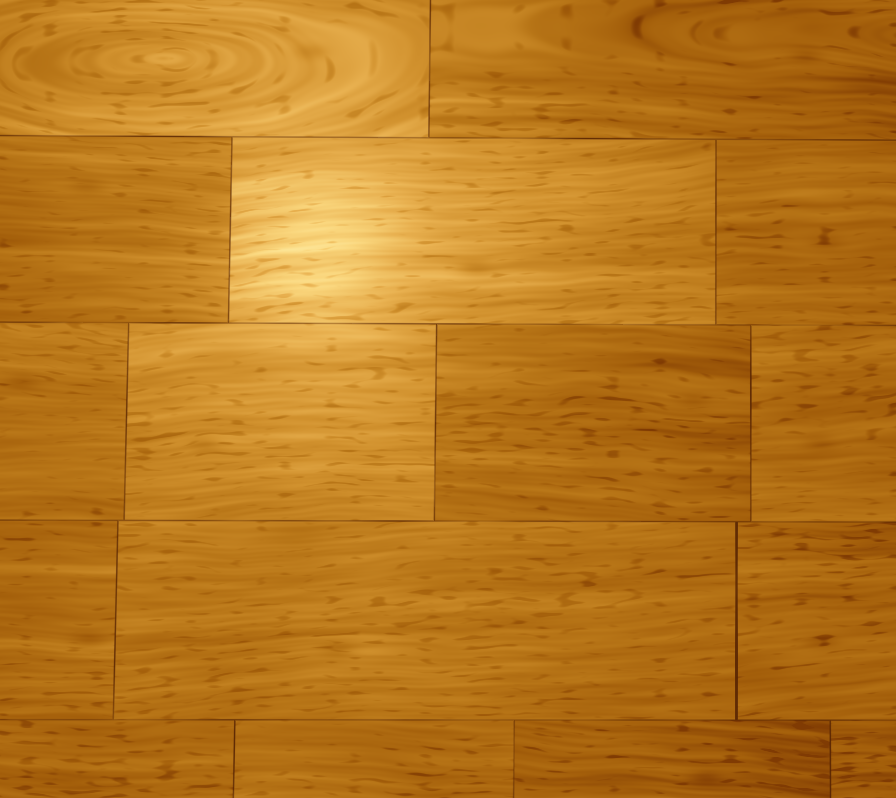
Give the GLSL for this texture, as a Shadertoy shader.

```glsl
// A lamp-lit floor of staggered honey-coloured wood planks in five rows.
// Each plank gets its own warped gradient-noise grain, pores and knot;
// the summed tone, including the lamp glow, is looked up in a colour ramp.

const vec3 RAMP[7] = vec3[7](
    vec3(0.50, 0.23, 0.01), vec3(0.64, 0.37, 0.04), vec3(0.72, 0.46, 0.09),
    vec3(0.82, 0.57, 0.18), vec3(0.91, 0.69, 0.31), vec3(0.98, 0.84, 0.49),
    vec3(1.00, 0.95, 0.68));
const vec3 SEAM_COLOR = vec3(0.34, 0.14, 0.01);

// Row seams measured from the top, end joints per row, tone per plank
const vec4 SEAMS = vec4(0.1716, 0.405, 0.6525, 0.902);
const vec3 JOINTS[5] = vec3[5](
    vec3(0.480, 2.0, 3.0), vec3(0.257, 0.799, 3.0), vec3(0.141, 0.486, 0.838),
    vec3(0.129, 0.822, 3.0), vec3(0.260, 0.573, 0.927));
const vec4 TONES[5] = vec4[5](
    vec4(0.3, -0.3, 0.0, 0.0), vec4(-0.6, 0.2, -0.1, 0.0),
    vec4(-0.4, 0.1, -0.7, 0.2), vec4(-0.1, 0.1, 0.1, 0.0),
    vec4(-0.1, 0.1, -0.4, -0.4));

vec2 hash2(vec2 p) {
    vec3 q = fract(p.xyx * vec3(0.1031, 0.1030, 0.0973));
    q += dot(q, q.yzx + 33.33);
    return fract((q.xx + q.yz) * q.zy);
}

float corner(vec2 cell, vec2 offset) {
    float angle = 6.2832 * hash2(cell).x;
    return dot(vec2(cos(angle), sin(angle)), offset);
}

float gradientNoise(vec2 p) {
    vec2 i = floor(p), f = p - i, e = vec2(1.0, 0.0);
    vec2 u = f * f * f * (f * (f * 6.0 - 15.0) + 10.0);
    return mix(mix(corner(i, f), corner(i + e, f - e), u.x),
               mix(corner(i + e.yx, f - e.yx), corner(i + 1.0, f - 1.0), u.x), u.y);
}

float glow(vec2 d, float spread) { return exp(-dot(d, d) / spread); }

float line(float dist, float halfWidth, float pixel) {
    return 1.0 - smoothstep(halfWidth - pixel, halfWidth + pixel, dist);
}

vec3 ramp(float tone) {
    float t = clamp(tone, 0.0, 5.999);
    int i = int(t);
    return mix(RAMP[i], RAMP[i + 1], t - float(i));
}

// Position across the growth rings of an elongated oval figure
float ovalFigure(vec2 p, vec2 center, float squash) {
    return length((p - center) * vec2(squash, 1.0));
}

// Broad bands, streaks and fibres; "across" runs over the growth rings
float grain(float along, float across, vec2 seed, float strength) {
    float bands = gradientNoise(vec2(along * 1.1, across * 38.0) + seed);
    float streaks = gradientNoise(vec2(along * 2.6, across * 95.0) + seed.yx);
    float fibres = gradientNoise(vec2(along * 11.0, across * 190.0) + seed);
    return strength * (0.95 * bands + 0.75 * streaks) + 0.5 * fibres;
}

// Short dark dashes that gather in patches
float pores(vec2 p, float across, vec2 seed) {
    float patches = gradientNoise(p * vec2(3.0, 9.0) + seed);
    float dashes = gradientNoise(vec2(p.x * 34.0, across * 165.0) + seed.yx);
    return smoothstep(0.20, 0.52, dashes + 0.28 * patches);
}

void mainImage(out vec4 fragColor, in vec2 fragCoord) {
    vec2 uv = fragCoord / iResolution.xy;
    float aspect = iResolution.x / iResolution.y;
    float pixel = 0.75 / iResolution.y;
    vec2 p = vec2(uv.x * aspect, uv.y);

    // Row, with a slight perspective tilt of the seams
    float down = 1.0 - uv.y;
    down -= 0.007 * (uv.x - 0.3) * (1.0 - down);
    int row = 0;
    float seamDist = 1.0;
    for (int i = 0; i < 4; i++) {
        row += int(down > SEAMS[i]);
        seamDist = min(seamDist, abs(down - SEAMS[i]));
    }

    // Plank within the row, its end joints leaning like a fan
    float rowMiddle = 0.04 + 0.2465 * float(row);
    float x = uv.x + 0.025 * (1.0 - 1.2 * uv.x) * (down - rowMiddle);
    int plank = 0;
    float left = 0.0, right = 1.0, jointDist = 1.0;
    for (int i = 0; i < 3; i++) {
        float joint = JOINTS[row][i];
        if (x > joint) { plank++; left = joint; }
        else right = min(right, joint);
        jointDist = min(jointDist, abs(x - joint) * aspect);
    }
    vec2 id = vec2(float(plank), float(row));
    vec2 rnd = hash2(id * 7.0 + 3.0);
    vec2 seed = floor(rnd * 90.0) + 0.37;

    // Grain direction: gentle waves, a slope and one knot per plank
    vec2 knot = vec2(mix(left, right, 0.15 + 0.7 * rnd.y) * aspect,
                     1.0 - rowMiddle + 0.12 * (rnd.x - 0.5));
    vec2 toKnot = (p - knot) / vec2(0.065, 0.03);
    float across = p.y + (rnd.x - 0.5) * 0.16 * p.x;
    if (row == 0) across = plank == 0 ? ovalFigure(p, vec2(0.205, 0.927), 0.28)
                                      : ovalFigure(p, vec2(1.26, 0.955), 0.10);
    across += 0.028 * gradientNoise(p * vec2(2.6, 5.0) + seed);
    across += 0.004 * gradientNoise(p * vec2(13.0, 16.0) + seed);
    across += 0.018 * (rnd.y - 0.4) * glow(toKnot, 1.0);

    // Tone of wood under the lamp
    vec2 toLamp = p - vec2(0.403, 0.685);
    float tone = 1.05 + TONES[row][plank];
    tone += 2.1 * glow(toLamp, 0.30) + 1.5 * glow(toLamp, 0.016);
    tone += grain(p.x, across, seed, mix(0.6, 1.15, rnd.y));
    tone += 0.45 * gradientNoise(p * vec2(4.0, 7.0) + seed.yx);
    tone += 0.35 * glow(toKnot, 0.8) - 0.75 * glow(toKnot, 0.12);
    tone -= 0.85 * pores(p, across, seed);
    vec3 color = ramp(tone);

    // Worn seams: uneven darkness, heaviest at one open joint
    float wear = 0.5 + 0.7 * gradientNoise(vec2(p.x * 9.0, p.y * 9.0) + 5.0);
    float openJoint = float(row == 3 && x > 0.7);
    float seam = line(seamDist, 0.0009, pixel) * wear;
    float joint = line(jointDist, 0.0009 + 0.0006 * openJoint, pixel) * (wear + 0.15 + 0.4 * openJoint);
    color = mix(color, SEAM_COLOR, clamp(max(seam, joint), 0.0, 0.9));
    fragColor = vec4(color, 1.0);
}
```
